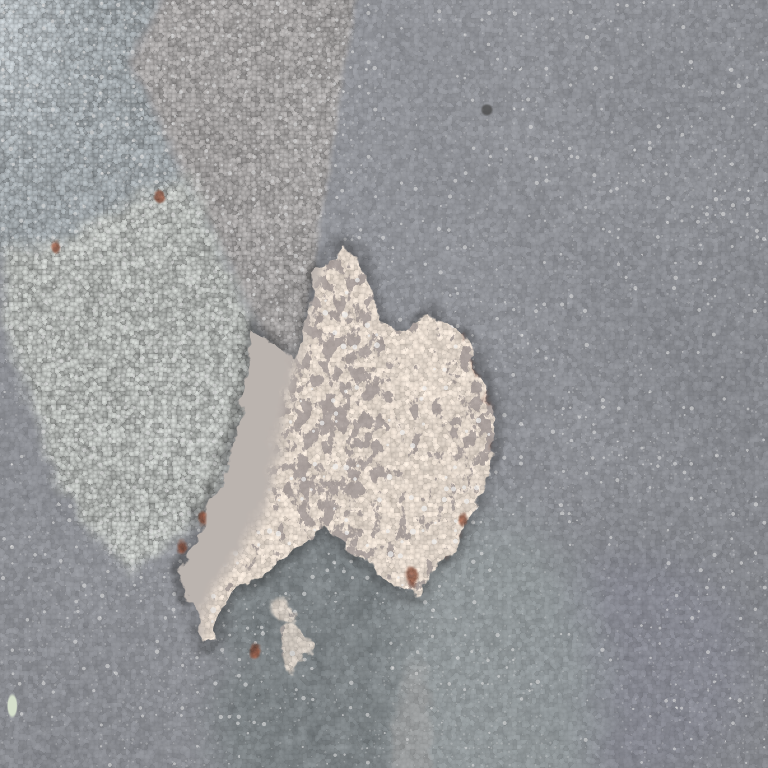
Reproduce this texture procedurally as a WebGL 2 fragment shader.

```glsl
#version 300 es
precision highp float;
uniform vec2 u_resolution;
out vec4 fragColor;

#define STONE_SCALE 165.
#define FLECK_SCALE 95.
#define EDGE_WOBBLE .014
#define ASPHALT vec3(.555, .563, .585)
#define BROWN_TAR vec3(.625, .615, .612)
#define GRAVEL vec3(.685, .697, .685)
#define DAMP_TAR vec3(.48, .505, .515)
#define CREAM vec3(.88, .835, .79)
#define FLAKE vec3(.61, .575, .57)
#define MORTAR vec3(.735, .705, .685)
#define RUST vec3(.5, .27, .19)

// Outlines in thousandths of the canvas
const vec2 holeShape[23] = vec2[](
  vec2(449,681), vec2(471,659), vec2(495,581), vec2(527,573), vec2(560,594), vec2(605,564),
  vec2(643,466), vec2(641,401), vec2(599,297), vec2(544,229), vec2(514,234), vec2(462,284),
  vec2(423,312), vec2(352,260), vec2(293,221), vec2(280,164), vec2(264,167), vec2(237,251),
  vec2(267,329), vec2(313,440), vec2(328,573), vec2(384,529), vec2(414,642));
const vec2 gravelShape[10] = vec2[](
  vec2(5,675), vec2(80,685), vec2(170,740), vec2(245,770), vec2(330,580),
  vec2(322,460), vec2(270,330), vec2(170,255), vec2(80,355), vec2(5,580));
// Rust stains: centre and radius
const vec3 stains[7] = vec3[](
  vec3(208,746,9), vec3(72,676,10), vec3(264,327,10), vec3(237,286,11),
  vec3(537,249,13), vec3(603,323,9), vec3(332,152,11));

vec2 hash2(vec2 p) {
  vec3 q = fract(p.xyx * vec3(.1031, .103, .0973));
  q += dot(q, q.yzx + 33.33);
  return fract((q.xx + q.yz) * q.zy);
}
float gradDot(vec2 cell, vec2 f, vec2 corner) {
  return dot(hash2(cell + corner) * 2. - 1., f - corner);
}
float gradNoise(vec2 p) {
  vec2 i = floor(p), f = p - i, u = f * f * (3. - 2. * f);
  return mix(mix(gradDot(i, f, vec2(0)), gradDot(i, f, vec2(1, 0)), u.x),
    mix(gradDot(i, f, vec2(0, 1)), gradDot(i, f, vec2(1)), u.x), u.y);
}
float fbm(vec2 p) {
  float sum = 0., amp = 1.;
  for (int i = 0; i < 4; i++) {
    sum += amp * gradNoise(p);
    p = p * 2.03 + 17.3;
    amp *= .55;
  }
  return sum;
}
// Distance to nearest stone centre, and its tone
vec2 stones(vec2 p) {
  vec2 i = floor(p), best = vec2(9, 0);
  for (int k = 0; k < 9; k++) {
    vec2 c = i + vec2(k % 3 - 1, k / 3 - 1), h = hash2(c);
    float d = length(c + .15 + .7 * h - p);
    if (d < best.x) best = vec2(d, fract(h.x * 7.3 + h.y * 3.1));
  }
  return best;
}
float inside(float d, float soft) { return smoothstep(soft, -soft, d); }
float blob(vec2 p, vec2 centre, vec2 size) {
  return inside(length((p - centre) / size) - .95, .3);
}
// Sparse round chips, one candidate per cell
float flecks(vec2 p, float scale, float density) {
  vec2 q = p * scale, i = floor(q), h = hash2(i + 71.), k = hash2(i + 193.);
  float d = length(q - i - .3 - .4 * h) - mix(.1, .27, k.y);
  return step(k.x, density) * inside(d, .5 * scale / u_resolution.y);
}
// Folds one polygon edge into (squared distance, sign)
void addEdge(inout vec2 ds, vec2 p, vec2 a, vec2 b) {
  vec2 e = b - a, w = p - a, r = w - e * clamp(dot(w, e) / dot(e, e), 0., 1.);
  ds.x = min(ds.x, dot(r, r));
  bvec3 c = bvec3(p.y >= a.y, p.y < b.y, e.x * w.y > e.y * w.x);
  if (all(c) || !any(c)) ds.y = -ds.y;
}

void main() {
  vec2 p = gl_FragCoord.xy / u_resolution;
  float broad = fbm(p * 6.), mottle = fbm(p * 28.), grit = fbm(p * 95.);
  vec2 w = p + EDGE_WOBBLE * vec2(mottle, fbm(p * 30. + 40.)), hole = vec2(1e7, 1), bed = hole;
  for (int i = 0; i < 23; i++) addEdge(hole, w * 1e3, holeShape[i], holeShape[(i + 22) % 23]);
  for (int i = 0; i < 10; i++) addEdge(bed, w * 1e3, gravelShape[i], gravelShape[(i + 9) % 10]);
  float holeDist = .001 * sqrt(hole.x) * hole.y + .002 * grit;

  // Asphalt fields
  vec3 col = ASPHALT + .035 * (p.y - .45) - .025 * smoothstep(.6, 1., p.x) + .025 * broad;
  col = mix(col, vec3(.525, .53, .575), .6 * blob(p, vec2(.83, .13), vec2(.15)));
  col = mix(col, vec3(.575, .605, .61), .75 * blob(w, vec2(.63, .1), vec2(.16, .24)));
  float seamLeft = .17 + .48 * abs(p.y - .92) + .01 * mottle;
  float seamRight = .304 + .16 * p.y + .005 * mottle;
  float brown = inside(.53 - p.y, .04) * inside(seamLeft - p.x, .012) * inside(p.x - seamRight, .006);
  float corner = inside(.665 - p.y, .025) * inside(p.x - seamLeft, .012);
  float glare = smoothstep(.15, 0., p.x) * smoothstep(.72, .95, p.y);
  col = mix(col, vec3(.6, .625, .64) + .09 * glare, corner);
  col = mix(col, BROWN_TAR + .02 * broad, brown);
  col += .05 * inside(abs(p.x - seamRight), .005) * smoothstep(.66, .75, p.y);
  float gravel = inside(sqrt(bed.x) * bed.y, 14.);
  col = mix(col, GRAVEL + .04 * broad, gravel);
  float damp = max(blob(w, vec2(.405, .2), vec2(.13)), blob(w, vec2(.4, .06), vec2(.13)));
  col = mix(col, DAMP_TAR + .06 * mottle, damp * .9);
  col = mix(col, vec3(.62), .6 * blob(w, vec2(.54, .04), vec2(.025, .1)));

  // Aggregate grain and pale chips
  vec2 stone = stones(p * STONE_SCALE) - vec2(.38, .5);
  float rough = max(gravel, .75 * max(brown, corner));
  col *= 1. + mix(.12, .3, rough) * stone.y - mix(.08, .34, rough) * stone.x;
  col += .05 * grit;
  float density = .1 + .12 * broad + .25 * rough;
  float chips = .65 * flecks(p, FLECK_SCALE, density) + .3 * flecks(p, FLECK_SCALE * 1.8, density * 1.5);
  col = mix(col, vec3(.84), chips);

  // Shadowed rim
  col *= 1. - .3 * smoothstep(.022, 0., holeDist) * clamp(.7 + mottle, 0., 1.);

  // Bare surface: cream, grey flakes, smooth mortar
  float zone = .3 * blob(p, vec2(.43, .46), vec2(.08, .2)) + .25 * blob(p, vec2(.615, .46), vec2(.028, .11));
  float flakes = smoothstep(.23, .39, fbm(p * vec2(62, 48)) + zone);
  vec3 bare = CREAM * (1. + .17 * stone.y - .16 * stone.x) + .06 * grit;
  bare = mix(bare, FLAKE + .05 * grit, .8 * flakes);
  bare = mix(bare, vec3(.94), .7 * flecks(p, 70., .16));
  float mortarEdge = .225 + .22 * p.y + .045 * smoothstep(.2, .35, p.y);
  bare = mix(bare, MORTAR, inside(p.x - mortarEdge - .015 * mottle, .015));
  float scrap = min(length(w - vec2(.368, .205)) - .016, length((w - vec2(.382, .16)) * vec2(2.2, 1)) - .034);
  float scrapMask = .8 * inside(scrap + .008 * mottle, .004);
  col = mix(col, bare, max(inside(holeDist, 1. / u_resolution.y), scrapMask));

  // Rust stains and rim, tar dot, pale leaf
  for (int i = 0; i < 7; i++) {
    vec3 s = stains[i] * .001;
    float d = length((p - s.xy) * vec2(1.2, .85)) + .008 * mottle;
    col = mix(col, RUST * (1. + .5 * grit), .75 * smoothstep(s.z, s.z * .4, d));
  }
  col = mix(col, RUST, .5 * inside(abs(holeDist), .006) * smoothstep(.05, .3, mottle) * step(.58, p.x));
  col = mix(col, vec3(.3), .8 * inside(length(p - vec2(.634, .857)) - .007, .002));
  col = mix(col, vec3(.84, .88, .8), inside(length((p - vec2(.016, .081)) * vec2(1.6, .7)) - .01, .002));
  fragColor = vec4(clamp(col, 0., 1.), 1);
}
```
